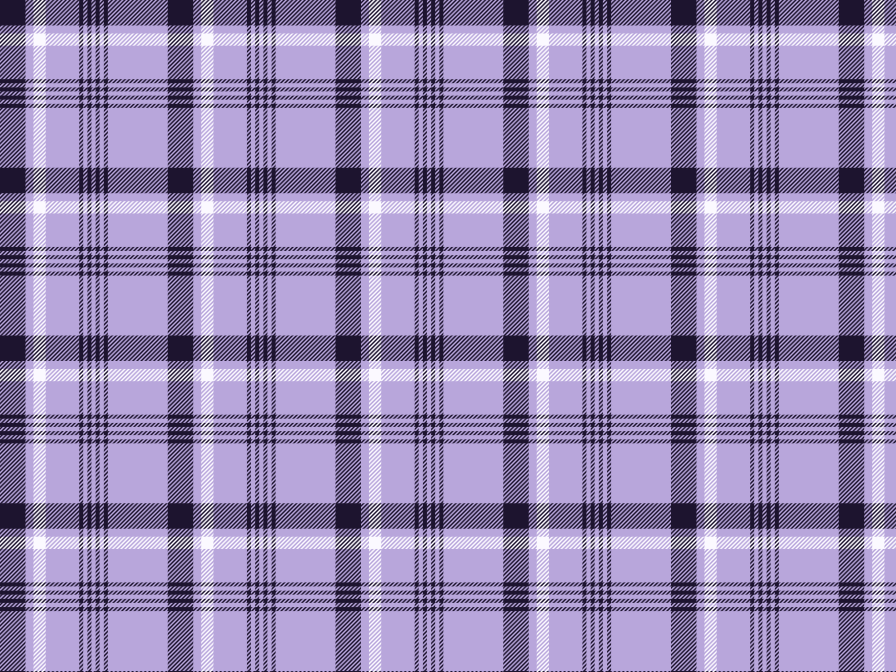
Write a Shadertoy shader that draws this pattern.

```glsl
#define REPEATS 4.006        // sett repeats per canvas height
#define TWILL 40.0           // twill ribs per sett
#define TWILL_BLUR 0.85      // rib softness in pixel footprints
#define BAR_WIDTH 0.152
#define PALE_CENTER 0.236
#define PALE_WIDTH 0.073
#define PIN_FIRST 0.484
#define PIN_STEP 0.049
#define PIN_WIDTH 0.024
#define LILAC vec3(0.72, 0.65, 0.86)
#define INK vec3(0.115, 0.08, 0.185)
#define PALE vec3(0.985, 0.975, 1.0)

// Coverage of a repeating stripe, smoothed over one pixel
float stripe(float t, float center, float width, float px) {
    float d = abs(fract(t - center + 0.5) - 0.5) - 0.5 * width;
    return clamp(0.5 - d / px, 0.0, 1.0);
}

// Thread colour at position t along the sett
vec3 threadColor(float t, float px) {
    vec3 color = mix(LILAC, PALE, stripe(t, PALE_CENTER, PALE_WIDTH, px));
    float ink = stripe(t, 0.5 * BAR_WIDTH, BAR_WIDTH, px);
    for (int i = 0; i < 4; i++) {
        ink = max(ink, stripe(t, PIN_FIRST + float(i) * PIN_STEP, PIN_WIDTH, px));
    }
    return mix(color, INK, ink);
}

// Integral of a square wave with half duty
float squareIntegral(float p) {
    return 0.5 * floor(p) + min(fract(p), 0.5);
}

// Box-filtered diagonal rib: 1 shows the warp, 0 the weft
float twill(vec2 sett, float px) {
    float phase = TWILL * (sett.x + sett.y);
    float footprint = 2.0 * TWILL * px * TWILL_BLUR;
    return (squareIntegral(phase + 0.5 * footprint)
          - squareIntegral(phase - 0.5 * footprint)) / footprint;
}

void mainImage(out vec4 fragColor, in vec2 fragCoord) {
    // Sett coordinates run right and down from the upper left corner
    float px = REPEATS / iResolution.y;
    vec2 sett = vec2(fragCoord.x, iResolution.y - fragCoord.y) * px;

    // Interlace the two thread directions
    vec3 warp = threadColor(sett.x, px);
    vec3 weft = threadColor(sett.y, px);
    fragColor = vec4(mix(weft, warp, twill(sett, px)), 1.0);
}
```
